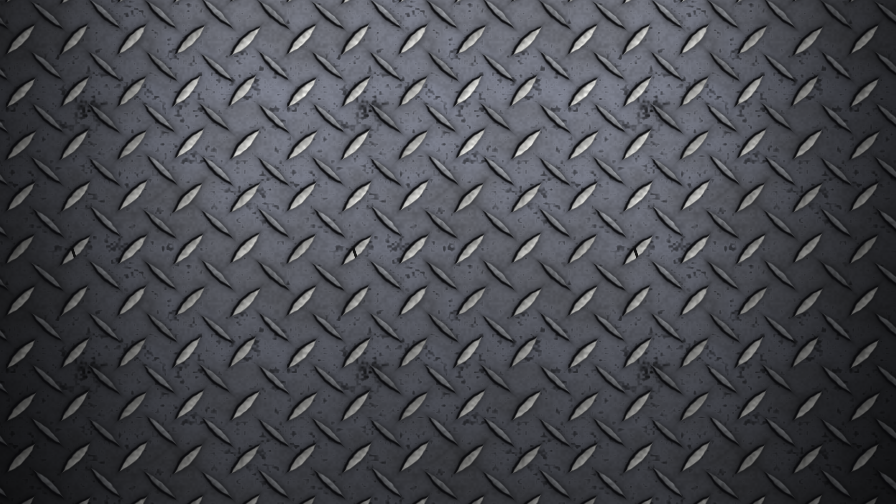
Write a Shadertoy shader that draws this texture.

```glsl
const vec2 CELL = vec2(0.1116, 0.1037); // lug spacing, in canvas heights
const float TILE = 5.0;                 // cells before the wear repeats

float hash(vec2 p) {
    vec3 q = fract(p.xyx * 0.1031);
    q += dot(q, q.yzx + 33.33);
    return fract((q.x + q.y) * q.z);
}

// Value noise that wraps with the tile; freq is in knots per cell
float noise(vec2 g, float freq) {
    vec2 p = g * freq, i = floor(p), f = fract(p);
    float period = TILE * freq;
    vec2 a = mod(i, period), b = mod(i + 1.0, period);
    f = f * f * (3.0 - 2.0 * f);
    return mix(mix(hash(a), hash(vec2(b.x, a.y)), f.x),
               mix(hash(vec2(a.x, b.y)), hash(b), f.x), f.y);
}

// Signed distance to a pointed lens standing on the y axis
float lens(vec2 p, vec2 halfSize) {
    float r = 0.5 * (halfSize.y * halfSize.y / halfSize.x + halfSize.x);
    return length(vec2(abs(p.x) + r - halfSize.x, p.y)) - r;
}

// Raised lug: soft shadow, black rim on its left flank, lit face
void addLug(inout vec3 color, vec2 g, vec2 axis, vec2 halfSize, vec3 metal, float cut) {
    vec2 id = floor(g + 0.5), key = mod(id, TILE);
    vec2 jitter = vec2(hash(key + 3.0), hash(key + 17.0)) - 0.5;
    vec2 p = (g - id - 0.07 * jitter) * CELL;
    axis = normalize(axis + 0.08 * jitter);
    vec2 q = vec2(p.x * axis.y - p.y * axis.x, dot(p, axis));
    float px = 1.0 / iResolution.y;
    float ragged = 0.0016 * (noise(g, 14.0) - 0.5);

    float rim = lens(q + vec2(0.0016, 0.001), halfSize + vec2(0.0024, 0.003)) + ragged;
    color *= 1.0 - 0.4 * exp(-220.0 * max(rim, 0.0));
    color = mix(color, vec3(0.035, 0.035, 0.045), 0.92 * smoothstep(px, -px, rim));

    float face = lens(q - vec2(0.0008, 0.0), halfSize) + ragged;
    float shade = 0.92 + 0.2 * q.x / halfSize.x + 0.25 * (noise(g, 19.0) - 0.5);
    shade *= 0.9 + 0.2 * hash(key + 41.0);
    // One lug per tile is split across
    if (cut > 0.5 && key == vec2(3.0, 4.0))
        shade *= 0.12 + 0.88 * smoothstep(0.002, 0.004, abs(q.y + 0.006 + 0.5 * q.x));
    color = mix(color, metal * shade, smoothstep(px, -px, face));
}

void mainImage(out vec4 fragColor, in vec2 fragCoord) {
    vec2 uv = (fragCoord - vec2(0.5 * iResolution.x, 0.0)) / iResolution.y;
    vec2 g = (uv - vec2(0.0432, 0.61)) / CELL;

    // Overhead light, fading to the sides and the bottom
    float light = mix(0.27, 1.0, smoothstep(1.0, 0.35, abs(uv.x)))
                * mix(0.45, 1.0, smoothstep(-0.1, 0.8, uv.y));

    // Worn steel plate: broad blotches, fine grain, dark pits
    float blotch = noise(g, 1.0) * 0.5 + noise(g, 3.0) * 0.5;
    float grain = noise(g, 9.0) * 0.5 + noise(g, 22.0) * 0.5;
    vec3 color = mix(vec3(0.43, 0.435, 0.46), vec3(0.46, 0.475, 0.53), blotch);
    color *= 0.75 + 0.25 * blotch + 0.26 * grain;
    color *= 1.0 - 0.5 * smoothstep(0.6, 0.85, grain * 0.7 + blotch * 0.3);

    // One grimy patch per tile
    vec2 spot = mod(g - vec2(3.24, 1.6) + 2.5, TILE) - 2.5;
    color *= 1.0 - 0.75 * exp(-14.0 * dot(spot, spot)) * smoothstep(0.35, 0.65, grain);
    color *= light;

    // Two interleaved lattices of crossing lugs
    float lugLight = mix(light, 1.0, 0.25);
    addLug(color, g, vec2(0.69, 0.72), vec2(0.0078, 0.037),
           vec3(0.76, 0.76, 0.75) * lugLight, 1.0);
    addLug(color, g + 0.5, vec2(-0.74, 0.67), vec2(0.0052, 0.036),
           vec3(0.52, 0.53, 0.55) * lugLight, 0.0);

    fragColor = vec4(clamp(color, 0.0, 1.0), 1.0);
}
```
